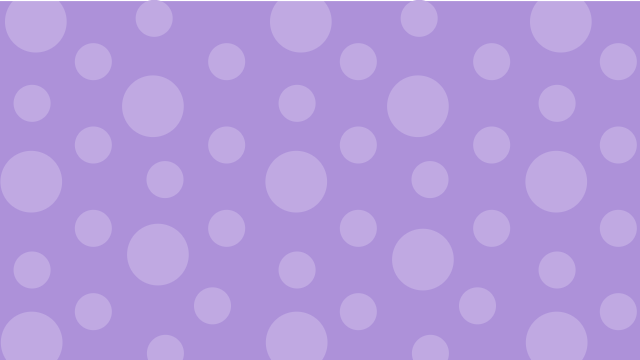
This pattern is drawn by a Shadertoy shader. Its source:

```glsl
const vec3 GROUND = vec3(0.678, 0.570, 0.852);
const vec3 DOT = vec3(0.752, 0.662, 0.888);
const vec3 EDGE = vec3(1.0);

const float HEIGHT = 432.0;      // design units over the canvas height
const float EDGE_WIDTH = 1.3;    // pale strip along the top
const float BIG = 37.0;
const float SMALL = 22.2;
const float ROW_STEP = 100.0;
const float FIRST_ROW = 24.0;
const float TILE_WIDTH = 318.0;
const float LAST_TILE_SHIFT = -6.0;
const float LOW_DOT_DROP = 6.0;  // extra drop of one big dot in the second tile
const int TILES = 3;
const int ROWS = 5;

// Column centres: two mixed columns, then two of small dots only
const vec2 MIXED_X = vec2(38.0, 190.0);
const vec2 SMALL_X = vec2(112.0, 272.0);

// Hand-placed drift of the mixed columns, row by row
const vec2 LEFT_DRIFT[ROWS] = vec2[ROWS](
    vec2(5.0, 2.0), vec2(0.5, 0.0), vec2(-0.5, -6.0), vec2(0.5, 0.0), vec2(0.0, -13.0));
const vec2 RIGHT_DRIFT[ROWS] = vec2[ROWS](
    vec2(-5.0, -2.0), vec2(-6.5, 3.5), vec2(8.0, -8.5), vec2(-0.5, -18.5), vec2(8.5, 0.0));
const vec2 STRAY_DRIFT = vec2(-17.0, -7.0);

float circle(vec2 p, vec2 centre, float radius) {
    return length(p - centre) - radius;
}

// Signed distances to the nearest big (x) and small (y) dot
vec2 dotDistances(vec2 p) {
    vec2 d = vec2(1e5);
    for (int tile = 0; tile < TILES; tile++) {
        float shift = float(tile) * TILE_WIDTH + (tile == 2 ? LAST_TILE_SHIFT : 0.0);
        vec2 q = p - vec2(shift, 0.0);
        for (int row = 0; row < ROWS; row++) {
            float y = FIRST_ROW + float(row) * ROW_STEP;
            vec2 left = vec2(MIXED_X.x, y) + LEFT_DRIFT[row];
            vec2 right = vec2(MIXED_X.y, y) + RIGHT_DRIFT[row];
            if (tile == 1 && row == 3) right.y += LOW_DOT_DROP;

            // Big and small dots alternate in the mixed columns
            bool even = row % 2 == 0;
            d.x = min(d.x, circle(q, even ? left : right, BIG));
            d.y = min(d.y, circle(q, even ? right : left, SMALL));

            // Small columns sit half a row lower
            float between = y + 0.5 * ROW_STEP;
            vec2 stray = row == 3 ? STRAY_DRIFT : vec2(0.0);
            d.y = min(d.y, circle(q, vec2(SMALL_X.x, between), SMALL));
            d.y = min(d.y, circle(q, vec2(SMALL_X.y, between) + stray, SMALL));
        }
    }
    return d;
}

void mainImage(out vec4 fragColor, in vec2 fragCoord) {
    float pixel = HEIGHT / iResolution.y;
    vec2 p = vec2(fragCoord.x, iResolution.y - fragCoord.y) * pixel;

    // Coverage across one pixel
    vec2 cover = clamp(0.5 - dotDistances(p) / pixel, 0.0, 1.0);
    float strip = clamp(0.5 - (p.y - EDGE_WIDTH) / pixel, 0.0, 1.0);

    // Big dots pass under the strip, small ones over it
    vec3 colour = mix(GROUND, DOT, cover.x);
    colour = mix(colour, EDGE, strip);
    colour = mix(colour, DOT, cover.y);
    fragColor = vec4(colour, 1.0);
}
```
